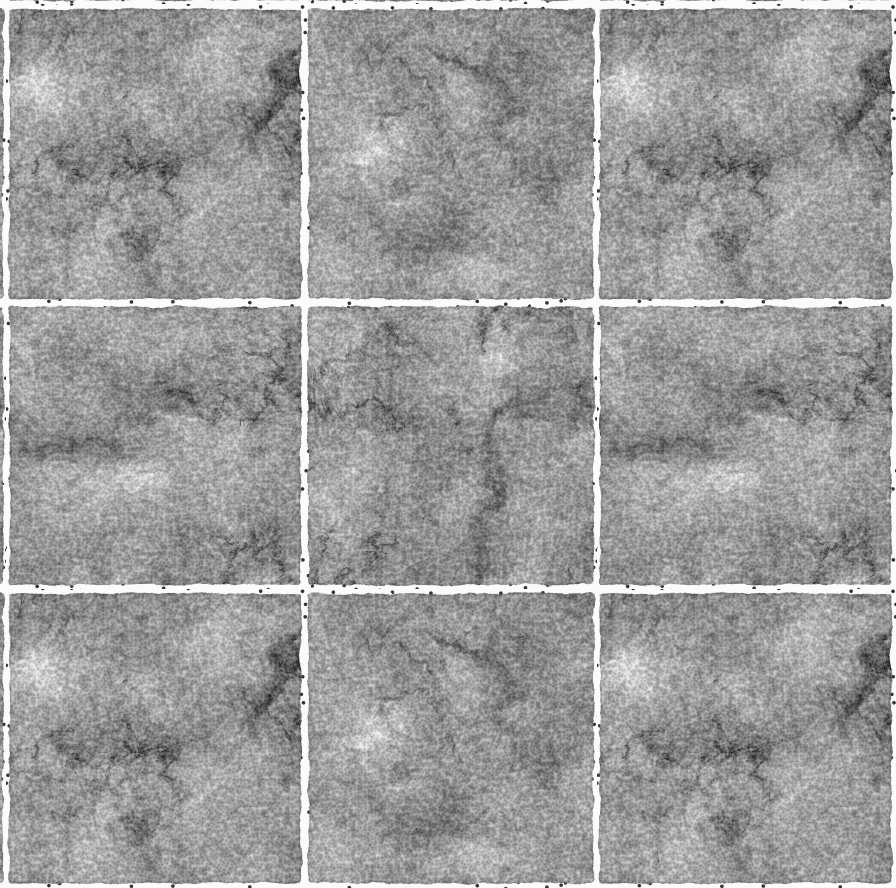
Write a Shadertoy shader that draws this texture.

```glsl
// Grey weathered stone tiles, three by three, with white speckled grout; a block of two by two tiles repeats.

vec2 hash2(vec2 p) {
    return fract(sin(vec2(dot(p, vec2(127.1, 311.7)), dot(p, vec2(269.5, 183.3)))) * 43758.5);
}

// Cellular noise: nearest distance, second distance, random value of the nearest cell
vec3 cells(vec2 p) {
    vec2 base = floor(p);
    vec3 best = vec3(9.0, 9.0, 0.0);
    for (int j = -1; j <= 1; j++)
    for (int i = -1; i <= 1; i++) {
        vec2 cell = base + vec2(i, j);
        float dist = length(cell + hash2(cell) - p);
        if (dist < best.x) best = vec3(dist, best.x, hash2(cell + 31.7).x);
        else best.y = min(best.y, dist);
    }
    return best;
}

// Layered, rotated sines that bend each other into cloudy mottling
float clouds(vec2 p) {
    float sum = 0.0, gain = 0.5;
    for (int i = 0; i < 7; i++) {
        p = mat2(0.8, -0.6, 0.6, 0.8) * p * 1.8 + 1.3;
        p += 0.5 * sin(p.yx + vec2(0.0, 1.9));
        sum += gain * sin(p.x) * sin(p.y);
        gain *= 0.7;
    }
    return sum;
}

float segment(vec2 p, vec2 a, vec2 b) {
    vec2 ab = b - a;
    return length(p - a - ab * clamp(dot(p - a, ab) / dot(ab, ab), 0.0, 1.0));
}

// Stone brightness; t runs 0 to 1 across a tile from its top left, id picks one of four tiles
float stone(vec2 t, vec2 id) {
    vec2 s = t + id * vec2(7.3, 4.1) + 2.0;
    vec2 warp = vec2(clouds(s * 5.0), clouds(s * 5.0 + 19.0));
    float mottle = clouds(s * 4.5 + 0.4 * warp.yx + 40.0);
    float shade = 0.605 + 0.13 * mottle + 0.04 * warp.x;

    // Ragged veins, fading in and out
    float patches = smoothstep(-0.05, 0.55, clouds(s * 2.6 + 70.0));
    vec3 broad = cells(s * 4.5 + 0.4 * warp);
    vec3 small = cells(s * 11.0 + 0.8 * warp.yx);
    float veins = exp(-15.0 * (broad.y - broad.x)) + 0.5 * exp(-9.0 * (small.y - small.x));
    shade -= 0.25 * veins * patches * (id.x > id.y ? 0.65 : 1.0);

    // One main scar and one pale patch on each tile
    vec2 bent = t + 0.06 * warp;
    vec4 scar = id.y < 0.5
        ? mix(vec4(0.95, 0.19, 0.83, 0.45), vec4(0.50, 0.14, 0.69, 0.32), id.x)
        : mix(vec4(0.05, 0.49, 0.35, 0.50), vec4(0.70, 0.30, 0.60, 0.95), id.x);
    vec2 pale = id.y < 0.5
        ? mix(vec2(0.10, 0.27), vec2(0.25, 0.48), id.x)
        : mix(vec2(0.49, 0.61), vec2(0.64, 0.21), id.x);
    shade -= 0.28 * exp(-38.0 * segment(bent, scar.xy, scar.zw)) * (0.8 + 0.6 * mottle);
    shade += 0.17 * exp(-180.0 * dot(bent - pale, bent - pale));

    // Pale crescent on the second tile
    vec2 arc = t + 0.02 * warp - vec2(0.33, 0.55);
    float crescent = exp(-45.0 * abs(length(arc) - 0.13)) * smoothstep(-0.06, 0.12, arc.y - arc.x);
    shade += 0.16 * crescent * id.x * (1.0 - id.y);

    // Fine grain
    shade += 0.24 * (cells(s * 85.0).x - 0.45) - 0.20 * (cells(s * 38.0 + warp).x - 0.45);
    return clamp(shade, 0.12, 0.93);
}

void mainImage(out vec4 fragColor, in vec2 fragCoord) {
    vec2 p = fragCoord / iResolution.xy;
    p.y = 1.0 - p.y;

    // Wrap into the block of two by two tiles, then find the tile's bounds
    vec2 start = vec2(0.007, 0.005);
    vec2 q = mod(p - start, vec2(0.659, 0.658)) + start;
    vec2 id = step(vec2(0.340, 0.341), q);
    vec2 low = mix(vec2(0.0105), vec2(0.344, 0.3455), id);
    vec2 high = mix(vec2(0.336, 0.3365), vec2(0.6625, 0.6585), id);

    // Chipped, slightly rounded tile outline
    vec2 box = abs(q - 0.5 * (low + high)) - 0.5 * (high - low) + 0.003;
    float edge = length(max(box, 0.0)) + min(max(box.x, box.y), 0.0) - 0.003;
    edge += 0.0022 * clouds(q * 40.0);

    float tile = stone((q - low) / (high - low), id);
    tile -= 0.16 * exp(-700.0 * abs(edge));

    // White grout with sparse dark specks
    vec3 speck = cells(q * 95.0);
    float dots = smoothstep(0.26, 0.12, speck.x) * step(0.8, speck.z);
    float grout = mix(0.985, 0.2, dots);

    float blur = 0.8 / iResolution.y;
    fragColor = vec4(vec3(mix(tile, grout, smoothstep(-blur, blur, edge))), 1.0);
}
```
